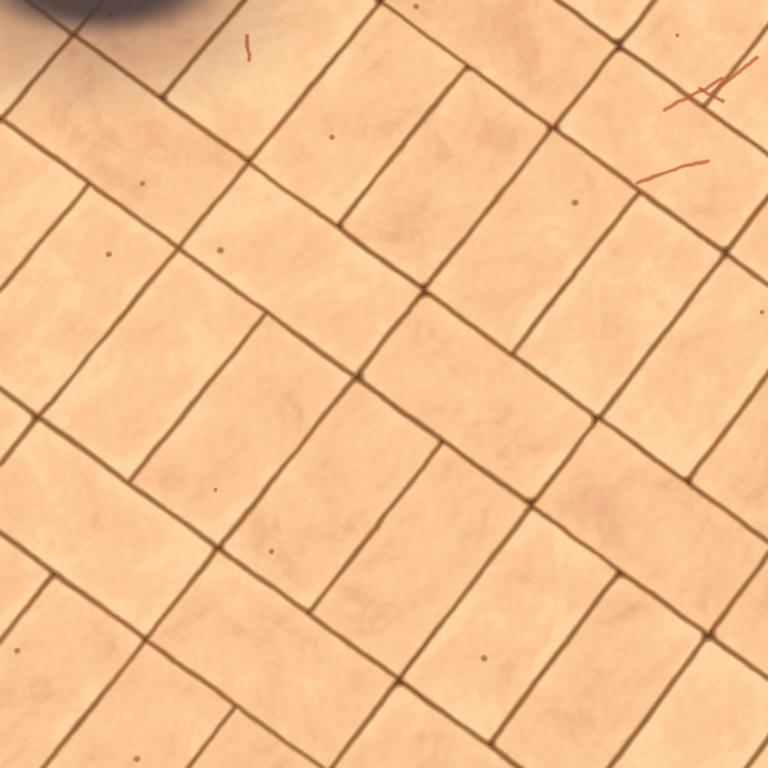
Write a Shadertoy shader that draws this texture.

```glsl
// Sunlit clay paving: bands of single bricks alternate with bands of paired upright bricks.
// A slightly perspective lattice finds the brick; its rounded-box distance gives the joints,
// and layered sines with per-brick hashes give the mottling, wear, pits and loose joints.

const vec3 CLAY  = vec3(0.99, 0.78, 0.58);
const vec3 PALE  = vec3(1.00, 0.83, 0.63);
const vec3 DULL  = vec3(0.93, 0.70, 0.53);
const vec3 JOINT = vec3(0.60, 0.39, 0.22);
const vec3 SOIL  = vec3(0.36, 0.24, 0.15);
const vec3 TWIG  = vec3(0.72, 0.36, 0.24);
const vec3 SHADE = vec3(0.30, 0.24, 0.24);

const vec2 ORIGIN = vec2(0.552, 0.622);    // one lattice corner
const vec2 ALONG  = vec2(0.228, -0.1665);  // step along a band
const vec2 ACROSS = vec2(-0.2604, -0.327); // step over a pair of bands
const float TILT  = 0.026;                 // perspective growth per band pair
const float BAND  = 0.342;                 // share of the step held by the single brick

float hash(vec2 p) {
    vec3 q = fract(p.xyx * vec3(0.1031, 0.1030, 0.0973));
    q += dot(q, q.yzx + 33.33);
    return fract((q.x + q.y) * q.z);
}

// Warped sum of rotated sines, roughly -1 to 1
float layeredSines(vec2 p) {
    float sum = 0.0, amp = 0.5;
    for (int i = 0; i < 5; i++) {
        p = mat2(0.8, 0.6, -0.6, 0.8) * p * 1.75 + 0.9 * sin(p.yx * 1.1);
        sum += amp * sin(p.x + 1.7) * cos(p.y);
        amp *= 0.68;
    }
    return sum;
}

float roundedBox(vec2 p, vec2 halfSize, float radius) {
    vec2 q = abs(p) - halfSize + radius;
    return length(max(q, 0.0)) + min(max(q.x, q.y), 0.0) - radius;
}

float segment(vec2 p, vec2 a, vec2 b) {
    vec2 ab = b - a;
    return length(p - a - ab * clamp(dot(p - a, ab) / dot(ab, ab), 0.0, 1.0));
}

// Canvas point to lattice coordinates
vec2 toLattice(vec2 p) {
    vec2 d = p - ORIGIN;
    return inverse(mat2(ALONG, ACROSS + TILT * d)) * d;
}

// Offset from the brick centre; also returns its half size and id
vec2 findBrick(vec2 q, vec2 scale, out vec2 halfSize, out vec2 id) {
    vec2 f = fract(q);
    bool single = f.y < BAND;
    float column = single ? 0.0 : floor(f.x * 2.0);
    vec2 centre = single ? vec2(0.5, 0.5 * BAND)
                         : vec2(0.25 + 0.5 * column, 0.5 + 0.5 * BAND);
    halfSize = scale * (single ? vec2(0.5, 0.5 * BAND) : vec2(0.25, 0.5 - 0.5 * BAND));
    id = floor(q) * vec2(2.0, 2.0) + vec2(column, single ? 0.0 : 1.0) + 40.0;
    return (f - centre) * scale;
}

vec3 clayFace(vec2 p, vec2 local, vec2 id, float edge) {
    float seed = hash(id + 3.7);
    float mottle = layeredSines(p * 17.0 + seed * 40.0);
    float streak = layeredSines(vec2(local.x * 70.0, local.y * 30.0) + seed * 90.0);
    float tone = 0.52 + 0.36 * mottle + 0.16 * streak + 0.45 * (seed - 0.5);
    tone += 0.22 * smoothstep(-0.025, -0.006, edge);  // sun-bleached rim
    vec3 col = mix(DULL, CLAY, smoothstep(-0.1, 0.5, tone));
    col = mix(col, PALE, smoothstep(0.5, 0.95, tone));
    return col + 0.012 * layeredSines(p * 110.0);
}

void mainImage(out vec4 fragColor, in vec2 fragCoord) {
    vec2 p = fragCoord / iResolution.y;
    float px = 1.0 / iResolution.y;
    vec2 scale = vec2(length(ALONG), length(ACROSS));

    // Brick under this point, with slightly uneven edges
    vec2 wobble = 0.0013 * vec2(layeredSines(p * 22.0), layeredSines(p * 22.0 + 9.0));
    vec2 halfSize, id;
    vec2 local = findBrick(toLattice(p + wobble), scale, halfSize, id);
    float wear = hash(id);
    float gap = 0.0014 + 0.0010 * wear + 0.0006 * layeredSines(p * 14.0 + 5.0);
    float radius = 0.004 + 0.009 * wear * wear;
    float edge = roundedBox(local, halfSize - gap, radius);
    vec3 col = clayFace(p, local, id, edge);

    // Pits on some bricks
    vec2 pitPlace = (vec2(hash(id + 11.0), hash(id + 23.0)) - 0.5) * 1.5 * halfSize;
    float pitSize = 0.0025 + 0.003 * hash(id + 31.0);
    float pit = 1.0 - smoothstep(0.3 * pitSize, pitSize + px, length(local - pitPlace));
    col = mix(col, JOINT, 0.75 * pit * step(0.5, hash(id + 47.0)));

    // Joints, darkest where they open up
    float joint = smoothstep(-0.0032 - px, 0.0018, edge);
    float depth = smoothstep(0.0012, 0.0045, edge + 0.0012 * layeredSines(p * 9.0));
    col = mix(col, mix(JOINT, SOIL, depth), joint * 0.93);

    // Dry twigs: start and end points
    vec4 twigs[5] = vec4[5](
        vec4(0.866, 0.857, 0.940, 0.896), vec4(0.930, 0.880, 0.985, 0.925),
        vec4(0.830, 0.763, 0.922, 0.792), vec4(0.323, 0.954, 0.325, 0.922),
        vec4(0.912, 0.885, 0.942, 0.868));
    for (int i = 0; i < 5; i++) {
        float d = segment(p + 2.0 * wobble, twigs[i].xy, twigs[i].zw);
        col = mix(col, TWIG, 0.75 * (1.0 - smoothstep(0.0005, 0.0028 + px, d)));
    }

    // Soft shadow reaching in at the upper left
    float haze = 1.0 - smoothstep(0.3, 1.0, length((p - vec2(0.12, 1.02)) / vec2(0.34, 0.20)));
    float core = 1.0 - smoothstep(0.45, 1.0, length((p - vec2(0.13, 1.02)) / vec2(0.18, 0.075)));
    col = mix(col, col * vec3(0.82, 0.80, 0.83), haze);
    fragColor = vec4(mix(col, SHADE, 0.9 * core), 1.0);
}
```
